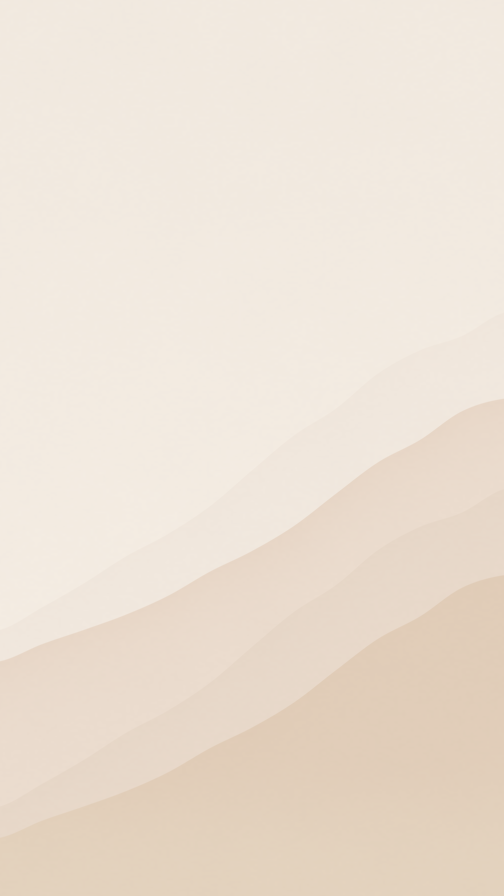
A Shadertoy shader for this background:

```glsl
// Layered sand hills under a pale cream sky, on lightly grained paper.
// Two ridge profiles are smooth splines; each is drawn twice, the second time
// lower and deeper in tone, with a soft shade just below every crest.

const int KNOTS = 13;
const float REPEAT_DROP = 0.197;

// Crest heights at evenly spaced positions from left to right
const float BACK_RIDGE[KNOTS] = float[KNOTS](
    0.297, 0.322, 0.349, 0.379, 0.404, 0.435, 0.475,
    0.514, 0.544, 0.583, 0.609, 0.625, 0.651);
const float FRONT_RIDGE[KNOTS] = float[KNOTS](
    0.262, 0.281, 0.297, 0.314, 0.335, 0.362, 0.385,
    0.413, 0.449, 0.484, 0.509, 0.541, 0.555);

const vec3 SKY_TOP    = vec3(0.945, 0.914, 0.876);
const vec3 SKY_LOW    = vec3(0.953, 0.922, 0.884);
const vec3 MIST       = vec3(0.943, 0.909, 0.871);
const vec3 PALE_SAND  = vec3(0.920, 0.862, 0.808);
const vec3 WARM_SAND  = vec3(0.909, 0.849, 0.792);
const vec3 DEEP_SAND  = vec3(0.881, 0.804, 0.725);
const vec3 FLOOR_SAND = vec3(0.890, 0.823, 0.743);

float hash(vec2 p) {
    vec3 q = fract(vec3(p.xyx) * 0.1031);
    q += dot(q, q.yzx + 33.33);
    return fract((q.x + q.y) * q.z);
}

float noise(vec2 p) {
    vec2 i = floor(p), f = fract(p);
    f = f * f * (3.0 - 2.0 * f);
    return mix(mix(hash(i), hash(i + vec2(1, 0)), f.x),
               mix(hash(i + vec2(0, 1)), hash(i + vec2(1, 1)), f.x), f.y);
}

// Catmull-Rom curve through the crest heights, x in 0..1
float ridge(float x, float knots[KNOTS]) {
    float s = clamp(x, 0.0, 1.0) * float(KNOTS - 1);
    int i = min(int(s), KNOTS - 2);
    float t = s - float(i);
    float a = knots[max(i - 1, 0)], b = knots[i];
    float c = knots[i + 1], d = knots[min(i + 2, KNOTS - 1)];
    return b + 0.5 * t * (c - a + t * (2.0 * a - 5.0 * b + 4.0 * c - d
             + t * (3.0 * (b - c) + d - a)));
}

// Lays one hill over the colour behind it; shade darkens the crest
vec3 addHill(vec3 behind, vec3 tone, vec3 shade, float depth, float pixel) {
    vec3 hill = tone - shade * exp(-max(depth, 0.0) * 22.0);
    return mix(behind, hill, smoothstep(-pixel, pixel, depth));
}

void mainImage(out vec4 fragColor, in vec2 fragCoord) {
    vec2 uv = fragCoord / iResolution.xy;
    float pixel = 0.9 / iResolution.y;
    float back = ridge(uv.x, BACK_RIDGE) - uv.y;
    float front = ridge(uv.x, FRONT_RIDGE) - uv.y;

    // Sky, a little lighter towards the hills
    vec3 color = mix(SKY_LOW, SKY_TOP, smoothstep(0.35, 0.95, uv.y));

    // Hills from far to near
    color = addHill(color, MIST, vec3(0.004, 0.007, 0.009), back, pixel);
    color = addHill(color, PALE_SAND, vec3(0.013, 0.023, 0.031), front, pixel);
    color = addHill(color, WARM_SAND, vec3(0.007, 0.009, 0.012),
                    back - REPEAT_DROP, pixel);
    float floorMix = smoothstep(0.18, 0.04, uv.y + 0.02 * noise(uv * 9.0));
    color = addHill(color, mix(DEEP_SAND, FLOOR_SAND, floorMix),
                    vec3(0.002, 0.005, 0.008), front - REPEAT_DROP, pixel);

    // Paper grain: fine fibres and faint broad mottling
    vec2 paper = uv * vec2(9.0, 16.0);
    float grain = noise(paper * vec2(14.0, 20.0)) - 0.5;
    float mottle = noise(paper * 1.3) - 0.5;
    color += 0.005 * grain + 0.003 * mottle;

    fragColor = vec4(color, 1.0);
}
```
